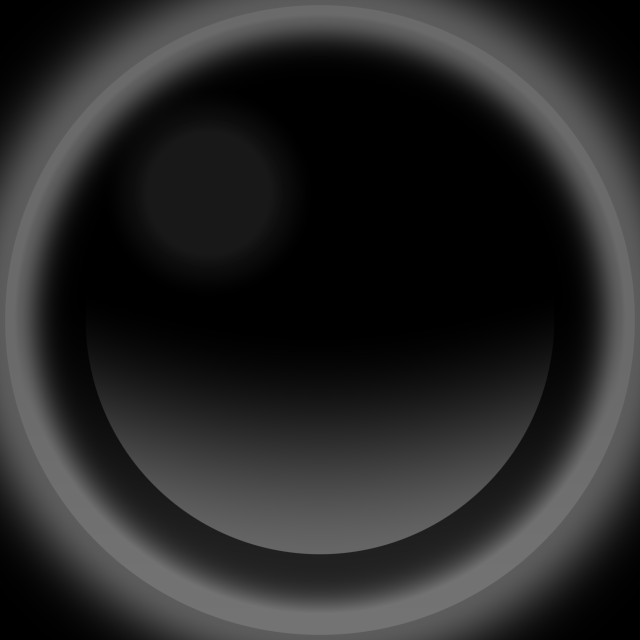
Write a WebGL 2 fragment shader that draws this background.

```glsl
#version 300 es
precision highp float;
// A dark glass orb: a grey rim glowing both ways, a faint round highlight at
// the upper left and a pool of light in the lower half of an inner disc.
// Everything is built from circle distances with smooth and Gaussian falloffs.

#define CENTER vec2(0.5)
#define RIM_OUTER 0.492
#define RIM_INNER 0.476
#define RIM_GREY 0.415
#define GLOW_OUT 0.070
#define GLOW_IN 0.041
#define POOL_RADIUS 0.366
#define POOL_GREY 0.41
#define POOL_BEND 0.50
#define SPOT_CENTER vec2(0.326, 0.698)
#define SPOT_RADIUS 0.1146
#define SPOT_GREY 0.094

uniform vec2 u_resolution;
out vec4 fragColor;

float gaussian(float d, float width) {
    float t = d / width;
    return exp(-t * t);
}

// Antialiased coverage, one inside the signed distance and zero outside
float cover(float signedDistance, float pixel) {
    return 1.0 - smoothstep(-0.75 * pixel, 0.75 * pixel, signedDistance);
}

// Faint disc with a darker edge and a soft halo
float spotlight(vec2 p, float pixel) {
    float d = length(p - SPOT_CENTER) - SPOT_RADIUS;
    float halo = 0.058 * (1.0 - smoothstep(-0.01, 0.052, d));
    float disc = mix(0.062, SPOT_GREY, smoothstep(0.0, 0.022, -d));
    return mix(halo, disc, cover(d, pixel));
}

// Light gathers at the bottom and climbs higher toward both sides
float lightPool(vec2 q) {
    float depth = -q.y + POOL_BEND * q.x * q.x;
    return POOL_GREY * smoothstep(0.015, 0.40, depth);
}

void main() {
    float side = min(u_resolution.x, u_resolution.y);
    float pixel = 1.0 / side;
    vec2 p = (gl_FragCoord.xy - 0.5 * u_resolution) / side + 0.5;
    vec2 q = p - CENTER;
    float r = length(q);

    // Interior: weak floor light, pool and highlight
    float lift = 0.13 * smoothstep(-0.04, 0.42, -q.y);
    float inside = mix(lift, lightPool(q), cover(r - POOL_RADIUS, pixel));
    inside += spotlight(p, pixel);
    inside += 0.38 * gaussian(max(RIM_INNER - r, 0.0), GLOW_IN);

    // Exterior glow and the solid rim
    float outside = 0.36 * gaussian(max(r - RIM_OUTER, 0.0), GLOW_OUT);
    float rim = RIM_GREY + 0.035 * smoothstep(0.0, 0.5, -q.y);
    float grey = mix(min(inside, rim), rim, smoothstep(-0.006, 0.003, r - RIM_INNER));
    grey = mix(outside, grey, cover(r - RIM_OUTER, pixel));

    fragColor = vec4(vec3(grey), 1.0);
}
```
